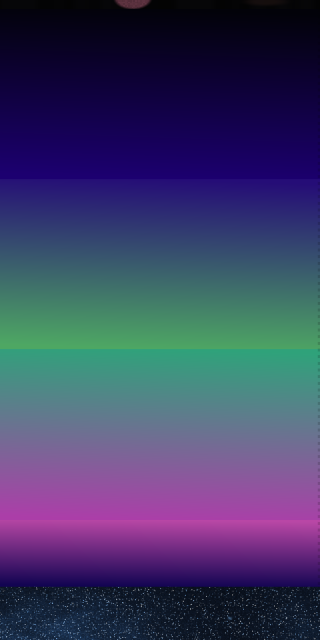
Reproduce this background procedurally as a WebGL 2 fragment shader.

```glsl
#version 300 es
precision highp float;
// Stacked aurora gradients between a dark top strip and a finely speckled starfield.

uniform vec2 u_resolution;
out vec4 outColor;

// Band borders, as fractions of the height
const float STRIP_Y = 0.9857;
const float INDIGO_Y = 0.7200;
const float GREEN_Y = 0.4544;
const float MAGENTA_Y = 0.1875;
const float STARS_Y = 0.0833;
const float TILT = 0.06;       // lag of each gradient from left to right
const float STAR_LIGHT = 0.62; // overall strength of the stars
const float DOT_DEPTH = 0.15;  // darkness of the edge perforation

const vec3 BLACK = vec3(0.008, 0.008, 0.035);
const vec3 INDIGO = vec3(0.110, 0.0, 0.440);
const vec3 VIOLET = vec3(0.145, 0.050, 0.465);
const vec3 GREEN = vec3(0.305, 0.655, 0.390);
const vec3 TEAL = vec3(0.185, 0.635, 0.480);
const vec3 MAGENTA = vec3(0.670, 0.245, 0.660);
const vec3 PINK = vec3(0.725, 0.280, 0.650);
const vec3 NAVY = vec3(0.070, 0.015, 0.320);
const vec3 NIGHT = vec3(0.035, 0.060, 0.105);
const vec3 NIGHT_GLOW = vec3(0.100, 0.190, 0.310);
const vec3 STRIP = vec3(0.025, 0.025, 0.032);
const vec3 ROSE = vec3(0.350, 0.190, 0.240);
const vec3 UMBER = vec3(0.110, 0.070, 0.065);
const vec3 STAR_COOL = vec3(0.50, 0.72, 0.92);
const vec3 STAR_WARM = vec3(0.95, 0.88, 0.78);

float hash(vec2 p) {
    vec3 q = fract(vec3(p.xyx) * 0.1031);
    q += dot(q, q.yzx + 33.33);
    return fract((q.x + q.y) * q.z);
}

// Smooth step up across a border, one pixel wide
float above(float y, float border) {
    float w = 0.5 / u_resolution.y;
    return smoothstep(border - w, border + w, y);
}

// Gradient from the top border to the bottom border, slightly tilted
vec3 band(vec2 uv, float top, float bottom, vec3 a, vec3 b) {
    float t = (top - uv.y) / (top - bottom) + TILT * (0.5 - uv.x);
    return mix(a, b, clamp(t, 0.0, 1.0));
}

// One jittered star per cell; the power makes bright ones rare
vec3 starLayer(vec2 p, float scale, float radius, float rarity) {
    vec2 cell = floor(p * scale);
    vec2 jitter = vec2(hash(cell + 7.1), hash(cell + 31.7));
    float d = length(fract(p * scale) - mix(vec2(0.3), vec2(0.7), jitter));
    float light = pow(hash(cell + 3.3), rarity);
    vec3 tint = mix(STAR_COOL, STAR_WARM, hash(cell + 53.9));
    return tint * light * smoothstep(radius, 0.0, d);
}

vec3 starfield(vec2 p) {
    // Broad haze in the lower corners, broken up by layered sines
    vec2 left = (p - vec2(0.18, 0.0)) * vec2(3.2, 7.0);
    vec2 right = (p - vec2(0.94, 0.02)) * vec2(1.0, 0.8);
    float haze = exp(-dot(left, left)) + 0.55 * exp(-12.0 * length(right));
    haze *= 0.85 + 0.15 * sin(p.x * 31.0 + 2.0 * sin(p.y * 43.0));
    vec3 col = mix(NIGHT, NIGHT_GLOW, clamp(haze, 0.0, 1.0));
    col *= 0.85 + 0.3 * hash(floor(p * 256.0));

    // Dense faint dust first, then sparser points of the same small size
    float scale = 160.0;
    for (int i = 0; i < 3; i++) {
        float radius = 0.0034 * scale;
        col += STAR_LIGHT * starLayer(p + float(i) * 0.37, scale, radius, 7.0);
        scale *= 0.65;
    }
    // Small bright cluster right of the middle
    float cluster = length((p - vec2(0.718, 0.068)) * vec2(1.0, 1.4));
    return col + STAR_COOL * 0.4 * exp(-cluster * cluster * 30000.0);
}

vec3 topStrip(vec2 p) {
    vec3 col = STRIP * (0.7 + 0.3 * sin(p.x * 23.0 + sin(p.x * 57.0)));
    // Cropped rose disc and a faint umber patch
    float disc = length((p - vec2(0.415, 2.005)) / vec2(0.058, 0.034));
    float patchDist = length((p - vec2(0.83, 1.995)) / vec2(0.09, 0.018));
    float grain = 0.92 + 0.16 * hash(floor(p * 192.0));
    col = mix(col, ROSE * grain, smoothstep(1.1, 0.8, disc));
    return mix(col, UMBER, 0.7 * smoothstep(1.0, 0.3, patchDist));
}

void main() {
    vec2 uv = gl_FragCoord.xy / u_resolution;
    vec2 p = uv * vec2(1.0, 2.0);

    vec3 col = starfield(p);
    col = mix(col, band(uv, MAGENTA_Y, STARS_Y, PINK, NAVY), above(uv.y, STARS_Y));
    col = mix(col, band(uv, GREEN_Y, MAGENTA_Y, TEAL, MAGENTA), above(uv.y, MAGENTA_Y));
    col = mix(col, band(uv, INDIGO_Y, GREEN_Y, VIOLET, GREEN), above(uv.y, GREEN_Y));
    col = mix(col, band(uv, STRIP_Y, INDIGO_Y, BLACK, INDIGO), above(uv.y, INDIGO_Y));

    // Faint dark perforation down the right edge
    float dots = smoothstep(0.3, 0.15, abs(fract(p.y * 48.0) - 0.5));
    float edge = smoothstep(0.991, 0.995, uv.x) * above(uv.y, STARS_Y);
    col *= 1.0 - DOT_DEPTH * dots * edge;

    col = mix(col, topStrip(p), above(uv.y, STRIP_Y));
    outColor = vec4(clamp(col, 0.0, 1.0), 1.0);
}
```
